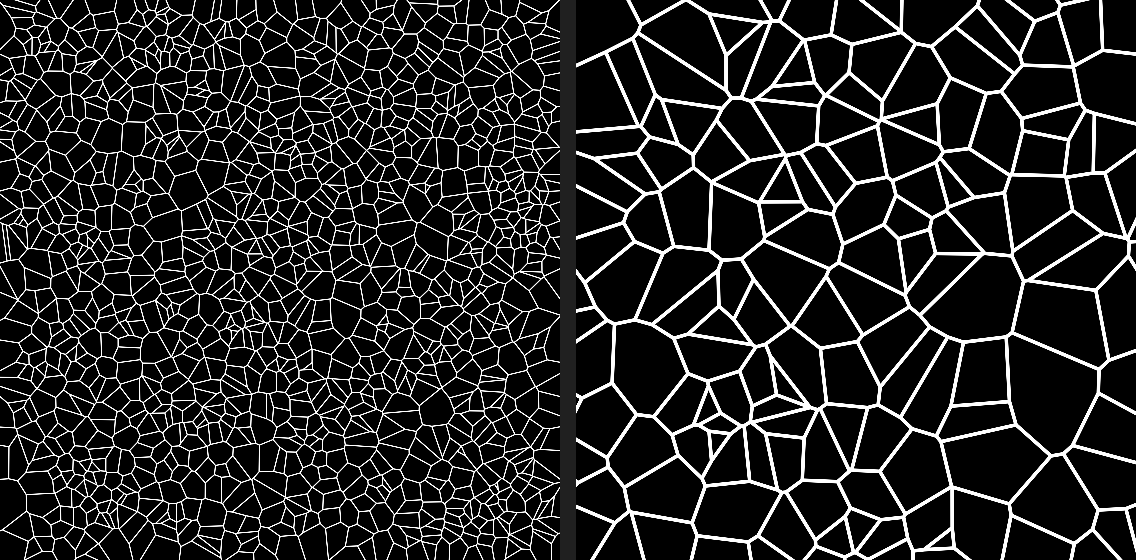
Left, the full canvas; right, a detail of the centre.
Reproduce this pattern procedurally as a Shadertoy shader.

```glsl
// Thin white Voronoi cell borders around randomly scattered seeds on black.

const float GRID_ROWS = 14.0;      // rows of seed buckets over the canvas height
const float SEEDS_PER_BUCKET = 6.0; // mean of the Poisson count
const int MAX_SEEDS = 16;          // upper limit of seeds in one bucket
const float LINE_WIDTH = 0.0022;   // border width in canvas heights
const float EDGE_SOFTNESS = 0.25;  // half width of the edge blend, in pixels
const vec3 CELL_COLOR = vec3(0.0);
const vec3 LINE_COLOR = vec3(1.0);

// Integer hash: three inputs to three values in 0..1
vec3 hash3(ivec3 key) {
    uvec3 v = uvec3(key) * 1664525u + 1013904223u;
    v.x += v.y * v.z;
    v.y += v.z * v.x;
    v.z += v.x * v.y;
    v ^= v >> 16u;
    v.x += v.y * v.z;
    v.y += v.z * v.x;
    v.z += v.x * v.y;
    return vec3(v >> 8u) / 16777216.0;
}

// Poisson-distributed number of seeds; buckets off the canvas are empty
int seedCount(ivec2 bucket, ivec2 gridSize) {
    if (any(lessThan(bucket, ivec2(0))) || any(greaterThanEqual(bucket, gridSize))) return 0;
    float u = hash3(ivec3(bucket, 97)).x;
    float term = exp(-SEEDS_PER_BUCKET);
    float total = term;
    int count = 0;
    while (u > total && count < MAX_SEEDS) {
        count++;
        term *= SEEDS_PER_BUCKET / float(count);
        total += term;
    }
    return count;
}

// Position of a seed in bucket units
vec2 seedPosition(ivec2 bucket, int index) {
    return vec2(bucket) + hash3(ivec3(bucket, index)).xy;
}

// Distance from p to the closest cell border, in bucket units
float borderDistance(vec2 p, ivec2 gridSize) {
    ivec2 home = ivec2(floor(p));

    // First pass: vector to the nearest seed
    vec2 nearest = vec2(10.0);
    for (int y = -1; y <= 1; y++)
    for (int x = -1; x <= 1; x++) {
        ivec2 bucket = home + ivec2(x, y);
        int count = seedCount(bucket, gridSize);
        for (int i = 0; i < count; i++) {
            vec2 toSeed = seedPosition(bucket, i) - p;
            if (dot(toSeed, toSeed) < dot(nearest, nearest)) nearest = toSeed;
        }
    }

    // Second pass: nearest bisector between that seed and any other
    float border = 10.0;
    for (int y = -1; y <= 1; y++)
    for (int x = -1; x <= 1; x++) {
        ivec2 bucket = home + ivec2(x, y);
        int count = seedCount(bucket, gridSize);
        for (int i = 0; i < count; i++) {
            vec2 toSeed = seedPosition(bucket, i) - p;
            vec2 between = toSeed - nearest;
            float gap = length(between);
            if (gap > 0.0001)
                border = min(border, dot(0.5 * (toSeed + nearest), between) / gap);
        }
    }
    return border;
}

void mainImage(out vec4 fragColor, in vec2 fragCoord) {
    vec2 uv = fragCoord / iResolution.y;
    float aspect = iResolution.x / iResolution.y;
    ivec2 gridSize = ivec2(ceil(GRID_ROWS * vec2(aspect, 1.0)));

    // Signed distance to the line's rim, in canvas heights
    float rim = borderDistance(uv * GRID_ROWS, gridSize) / GRID_ROWS - 0.5 * LINE_WIDTH;
    float softness = EDGE_SOFTNESS / iResolution.y;
    float line = 1.0 - smoothstep(-softness, softness, rim);

    fragColor = vec4(mix(CELL_COLOR, LINE_COLOR, line), 1.0);
}
```
